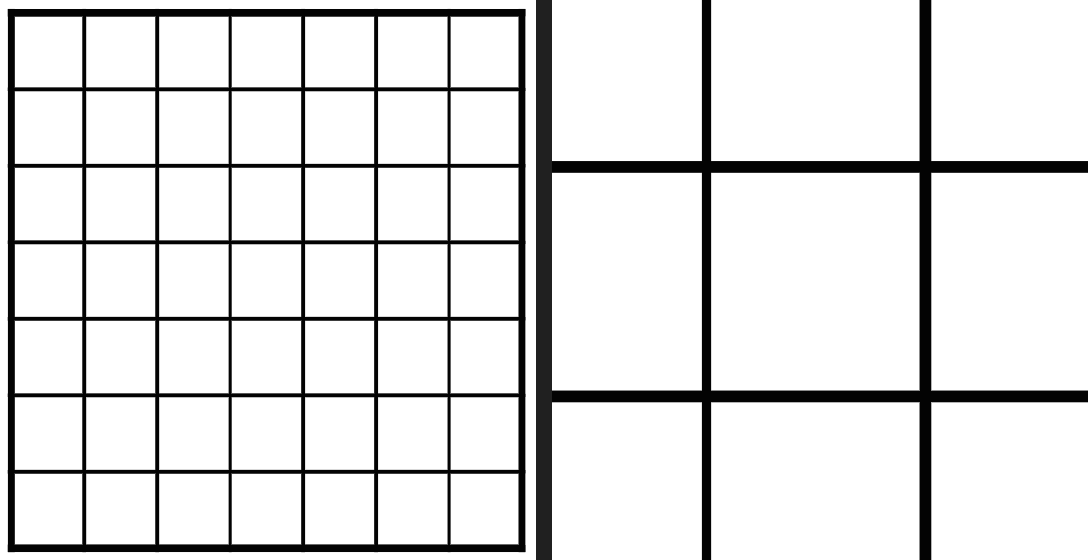
Left: the whole. Right: its middle third, enlarged.
Give the GLSL for this pattern, as a WebGL 1 fragment shader.

```glsl
precision highp float;

uniform vec2 u_resolution;

// Lengths are fractions of the canvas height
#define CELLS 7.0
#define CELL_SIZE vec2(0.1303, 0.1366)
#define GRID_CENTER vec2(-0.0024, -0.0010)
#define FRAME_WIDTH vec2(0.0127, 0.0139)
#define RULE_WIDTH 0.0070
#define THIN_RULE_WIDTH 0.0055
#define THIN_EVERY 3.0
#define INK vec3(0.01)
#define PAPER vec3(1.0)

// Anti-aliased coverage of a stroke at a distance from its centre line
float stroke(float dist, float width, float pixel) {
  return clamp((0.5 * width - dist) / pixel + 0.5, 0.0, 1.0);
}

void main() {
  float pixel = 1.0 / u_resolution.y;
  vec2 p = (gl_FragCoord.xy - 0.5 * u_resolution) * pixel - GRID_CENTER;

  // Nearest grid line on each axis; lines 0 and CELLS form the frame
  vec2 cell = p / CELL_SIZE + 0.5 * CELLS;
  vec2 line = clamp(floor(cell + 0.5), 0.0, CELLS);
  vec2 dist = abs(cell - line) * CELL_SIZE;

  // Every third upright is thinner; the frame is heavier
  float thin = 1.0 - step(0.5, mod(line.x, THIN_EVERY));
  vec2 rule = vec2(mix(RULE_WIDTH, THIN_RULE_WIDTH, thin), RULE_WIDTH);
  vec2 onFrame = step(0.5 * CELLS - 0.5, abs(line - 0.5 * CELLS));
  vec2 width = mix(rule, FRAME_WIDTH, onFrame);

  float upright = stroke(dist.x, width.x, pixel);
  float level = stroke(dist.y, width.y, pixel);

  // Trim all strokes to the outer edge of the frame
  vec2 halfSize = 0.5 * (CELLS * CELL_SIZE + FRAME_WIDTH);
  vec2 inside = clamp((halfSize - abs(p)) / pixel + 0.5, 0.0, 1.0);
  float ink = max(upright, level) * inside.x * inside.y;

  gl_FragColor = vec4(mix(PAPER, INK, ink), 1.0);
}
```
